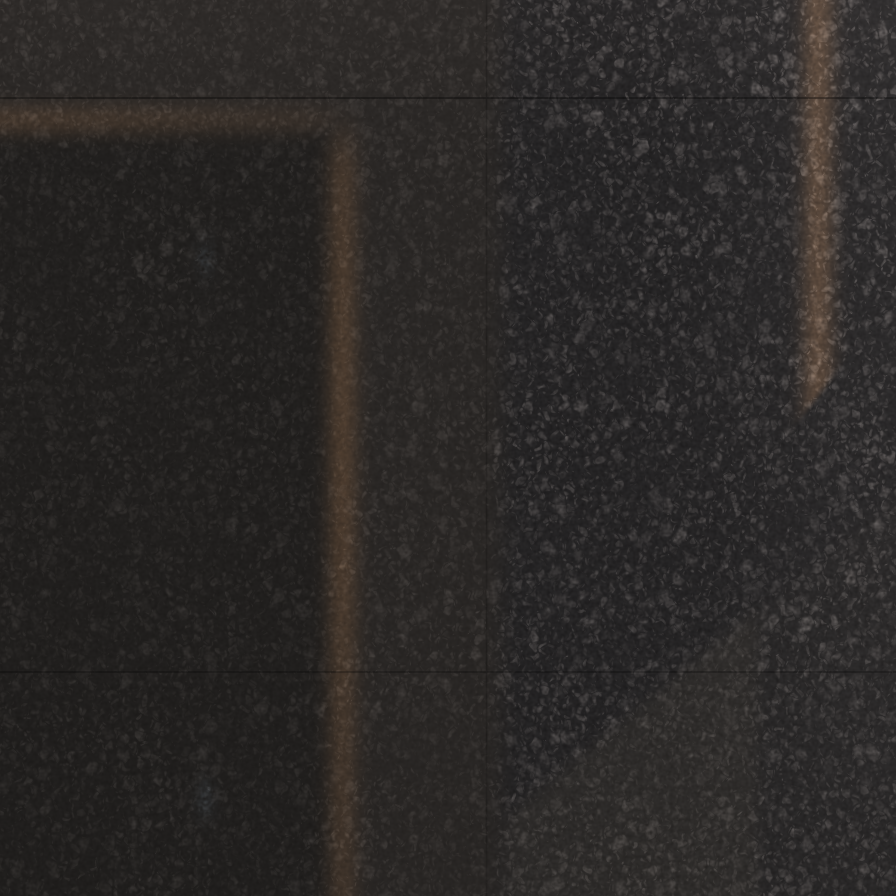
Write a three.js fragment shader that draws this texture.

```glsl
// Dark speckled stone panels with faint seams and soft amber light strips.
varying vec2 vUv;

const vec3 INNER_STONE = vec3(0.131, 0.124, 0.119);
const vec3 BORDER_STONE = vec3(0.163, 0.152, 0.145);
const vec3 PANEL_STONE = vec3(0.146, 0.141, 0.144);
const vec3 WEDGE_STONE = vec3(0.180, 0.171, 0.165);
const vec3 FLECK_TINT = vec3(1.0, 0.94, 0.91);
const vec3 AMBER = vec3(0.140, 0.086, 0.040);
const vec3 SMUDGE_BLUE = vec3(0.050, 0.062, 0.072);
const vec2 FRAME_CORNER = vec2(0.382, 0.866);
const vec2 SEAM_ROWS = vec2(0.8906, 0.250);
const float SEAM_COLUMN = 0.543;
const float PANEL_LEFT = 0.569;
const float NOTCH_RIGHT = 0.842;
const float RIGHT_STRIP = 0.913;
const float STRIP_WIDTH = 0.0185;
const float SEAM_WIDTH = 0.0012;

vec2 hash2(vec2 p) {
  vec3 q = fract(vec3(p.xyx) * vec3(0.1031, 0.1030, 0.0973));
  q += dot(q, q.yzx + 33.33);
  return fract((q.xx + q.yz) * q.zy);
}

float gradientNoise(vec2 p) {
  vec2 i = floor(p), f = fract(p), e = vec2(0.0, 1.0);
  vec2 u = f * f * f * (f * (f * 6.0 - 15.0) + 10.0);
  float a = dot(hash2(i) * 2.0 - 1.0, f);
  float b = dot(hash2(i + e.yx) * 2.0 - 1.0, f - e.yx);
  float c = dot(hash2(i + e) * 2.0 - 1.0, f - e);
  float d = dot(hash2(i + 1.0) * 2.0 - 1.0, f - 1.0);
  return mix(mix(a, b, u.x), mix(c, d, u.x), u.y);
}

// Scattered, randomly turned oval chips, one per cell
float flecks(vec2 p, float density) {
  float cover = 0.0;
  for (int j = -1; j <= 1; j++) {
    for (int i = -1; i <= 1; i++) {
      vec2 id = floor(p) + vec2(float(i), float(j));
      vec2 place = hash2(id + 17.0), shape = hash2(id + 71.0);
      vec2 d = p - id - place;
      float turn = (shape.x - 0.5) * 1.8;
      float c = cos(turn), s = sin(turn);
      d = vec2(c * d.x + s * d.y, c * d.y - s * d.x) * vec2(1.25, 0.85);
      float radius = mix(0.18, 0.50, shape.y * shape.y);
      float chip = 1.0 - smoothstep(radius - 0.20, radius + 0.16, length(d));
      float present = step(fract(place.x * 7.3 + shape.x * 3.1), density);
      cover = max(cover, chip * present * mix(0.3, 1.0, place.y));
    }
  }
  return cover;
}

float band(float x) {
  return exp(-pow(abs(x) / STRIP_WIDTH, 2.1));
}

float seam(float d) {
  return 1.0 - smoothstep(0.0, SEAM_WIDTH * 1.5, abs(d));
}

void main() {
  vec2 p = vUv;

  // Panel masks
  vec2 inside = 1.0 - smoothstep(vec2(-0.03), vec2(0.01), p - FRAME_CORNER);
  float inner = inside.x * inside.y;
  float right = smoothstep(PANEL_LEFT - 0.030, PANEL_LEFT + 0.012, p.x);
  float diagonal = p.y - 0.095 - (p.x - PANEL_LEFT) * 0.823;
  float wedge = (1.0 - smoothstep(-0.022, 0.016, diagonal)) * right;
  wedge *= 1.0 - 0.75 * smoothstep(NOTCH_RIGHT - 0.012, NOTCH_RIGHT + 0.018, p.x);

  // Broad illumination, strongest at the upper right
  float topLight = smoothstep(0.80, 1.02, p.y);
  float sideLight = smoothstep(0.70, 1.0, p.x);
  vec3 color = mix(BORDER_STONE, INNER_STONE, inner);
  color = mix(color, mix(PANEL_STONE, WEDGE_STONE, wedge), right);
  color *= 0.96 + 0.05 * p.y + 0.04 * p.x;
  color += vec3(0.016, 0.014, 0.013) * topLight;
  color += vec3(0.034, 0.032, 0.031) * sideLight * right * mix(0.35, 1.0, p.y);

  // Mineral chips in three sizes, broken up by grain
  vec2 warp = vec2(gradientNoise(p * 110.0), gradientNoise(p * 110.0 + 40.0));
  vec2 q = p + warp * 0.007;
  float chips = flecks(q * 62.0, 0.42) * 0.95;
  chips = max(chips, flecks(q * 100.0 + 13.0, 0.56) * 0.9);
  chips = max(chips, flecks(q * 160.0 + 29.0, 0.58) * 0.75);
  float grain = gradientNoise(p * 170.0) + 0.7 * gradientNoise(p * 290.0);
  float strength = mix(mix(0.066, 0.058, inner), 0.125, right);
  strength *= mix(1.0, 0.7, wedge) * (0.95 + 0.6 * gradientNoise(p * 9.0));
  strength *= 1.0 + 0.25 * right * (topLight + sideLight * p.y);
  color += FLECK_TINT * strength * (chips * (1.0 + 0.9 * grain) - 0.06);
  color += grain * mix(0.020, 0.036, right);

  // Amber strips: framed corner and clipped vertical bar
  float upright = band(p.x - FRAME_CORNER.x) * (1.0 - smoothstep(0.80, 0.895, p.y));
  upright *= 0.58 + 0.36 * exp(-pow((p.y - 0.52) / 0.34, 2.0));
  float lintel = band(p.y - FRAME_CORNER.y) * (1.0 - smoothstep(0.33, 0.42, p.x));
  lintel *= mix(0.68, 0.34, smoothstep(0.0, 0.36, p.x));
  float cut = p.y - 0.558 - (p.x - RIGHT_STRIP) * 1.25;
  float bar = band(p.x - RIGHT_STRIP) * smoothstep(-0.008, 0.010, cut);
  color += AMBER * max(max(upright, lintel), bar * 1.15) * (1.0 + 0.25 * grain);
  color += vec3(0.020, 0.021, 0.023) * bar;

  // Faint cool smudges
  for (int k = 0; k < 2; k++) {
    vec2 d = (p - vec2(0.229, mix(0.108, 0.711, float(k)))) * vec2(1.6, 0.8);
    color += SMUDGE_BLUE * exp(-dot(d, d) / 0.00028) * (0.9 - 0.3 * float(k) + grain);
  }

  // Hairline joints, the upright one worn and broken
  float joints = max(seam(p.y - SEAM_ROWS.x) * 0.75, seam(p.y - SEAM_ROWS.y) * 0.55);
  float wear = 0.30 + 0.3 * gradientNoise(vec2(p.y * 40.0, 3.5));
  joints = max(joints, seam(p.x - SEAM_COLUMN) * wear);
  gl_FragColor = vec4(clamp(color * (1.0 - 0.55 * joints), 0.0, 1.0), 1.0);
}
```
